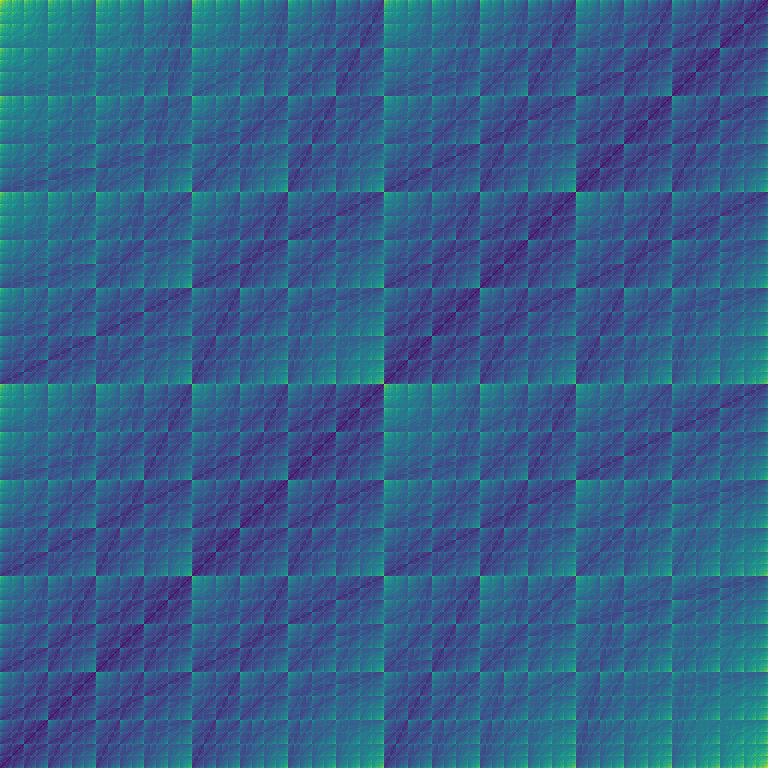
This pattern is drawn by a Shadertoy shader. Its source:

```glsl
// Self-similar map of binary word distance: each axis spells its coordinate as a
// binary word, and a cell shows how many bits lie outside the longest common
// subsequence of its two words, coloured from violet through teal to yellow.

const int WORD_BITS = 10;      // the canvas holds 2^WORD_BITS cells per side
const int SAMPLES_PER_SIDE = 2;

// Smooth polynomial ramp: violet, blue, teal, green, yellow
vec3 ramp(float t) {
    const vec3 c0 = vec3(0.2777, 0.0054, 0.3341);
    const vec3 c1 = vec3(0.1051, 1.4046, 1.3846);
    const vec3 c2 = vec3(-0.3309, 0.2148, 0.0951);
    const vec3 c3 = vec3(-4.6342, -5.7991, -19.3324);
    const vec3 c4 = vec3(6.2283, 14.1799, 56.6906);
    const vec3 c5 = vec3(4.7764, -13.7451, -65.3530);
    const vec3 c6 = vec3(-5.4355, 4.6459, 26.3124);
    vec3 color = c0 + t * (c1 + t * (c2 + t * (c3 + t * (c4 + t * (c5 + t * c6)))));
    return clamp(color, 0.0, 1.0);
}

// Binary word naming the cell at a coordinate in 0..1
uint wordAt(float coordinate, int bits) {
    float cells = exp2(float(bits));
    return uint(clamp(floor(coordinate * cells), 0.0, cells - 1.0));
}

// Longest common subsequence, one row of the table packed into an integer
int commonLength(uint a, uint b, int bits) {
    uint mask = (1u << uint(bits)) - 1u;
    uint row = mask;
    for (int i = 0; i < bits; i++) {
        bool isOne = ((b >> uint(i)) & 1u) == 1u;
        uint matches = isOne ? a : (~a & mask);
        row = ((row + (row & matches)) | (row & ~matches)) & mask;
    }
    // Every cleared bit marks one shared symbol
    int shared_bits = 0;
    for (int i = 0; i < bits; i++) {
        shared_bits += 1 - int((row >> uint(i)) & 1u);
    }
    return shared_bits;
}

// Share of bits left unmatched: 0 for equal words, 1 for opposite ones
float wordDistance(vec2 uv, int bits) {
    int matched = commonLength(wordAt(uv.x, bits), wordAt(uv.y, bits), bits);
    return 1.0 - float(matched) / float(bits);
}

void mainImage(out vec4 fragColor, in vec2 fragCoord) {
    // Average a small grid of samples to smooth cell edges
    vec3 color = vec3(0.0);
    float side = float(SAMPLES_PER_SIDE);
    for (int j = 0; j < SAMPLES_PER_SIDE; j++) {
        for (int i = 0; i < SAMPLES_PER_SIDE; i++) {
            vec2 offset = (vec2(float(i), float(j)) + 0.5) / side - 0.5;
            vec2 uv = (fragCoord + offset) / iResolution.xy;
            color += ramp(wordDistance(uv, WORD_BITS));
        }
    }
    fragColor = vec4(color / (side * side), 1.0);
}
```
